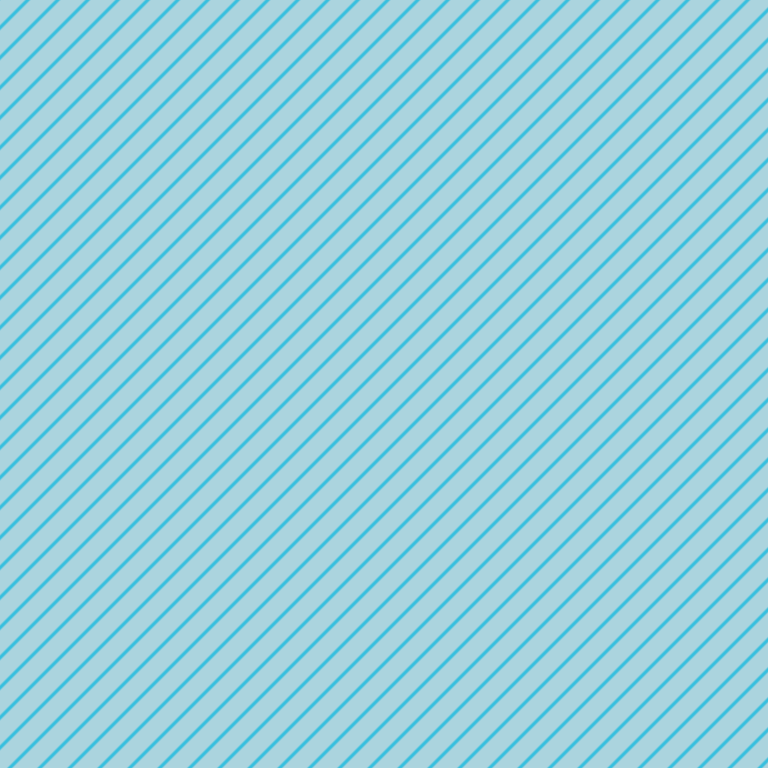
This pattern is drawn by a Shadertoy shader. Its source:

```glsl
// Thin diagonal pinstripes rising to the right on a pale blue ground.
// The distance to the nearest stripe centre comes from one fract() along
// the falling diagonal; a soft ramp blends the stripe into the ground.

#define REPEATS 25.6          // stripes crossed along one canvas edge
#define PHASE 0.925           // first stripe centre, in repeats from top left
#define HALF_WIDTH 0.0022     // stripe half width, in canvas units
#define SOFTNESS 0.0016       // half width of the blended edge
#define GROUND_COLOR vec3(0.67, 0.83, 0.87)
#define STRIPE_COLOR vec3(0.22, 0.75, 0.87)

// Perpendicular distance to the nearest stripe centre line
float stripeDistance(vec2 p) {
    float along = (p.x + 1.0 - p.y) * REPEATS - PHASE;
    float offset = abs(fract(along + 0.5) - 0.5);
    return offset / (REPEATS * sqrt(2.0));
}

void mainImage(out vec4 fragColor, in vec2 fragCoord) {
    vec2 p = fragCoord / iResolution.xy;

    // Keep the edge at least about a pixel wide on small canvases
    float edge = max(SOFTNESS, 0.6 / iResolution.y);
    float coverage = 1.0 - smoothstep(HALF_WIDTH - edge, HALF_WIDTH + edge, stripeDistance(p));

    fragColor = vec4(mix(GROUND_COLOR, STRIPE_COLOR, coverage), 1.0);
}
```
